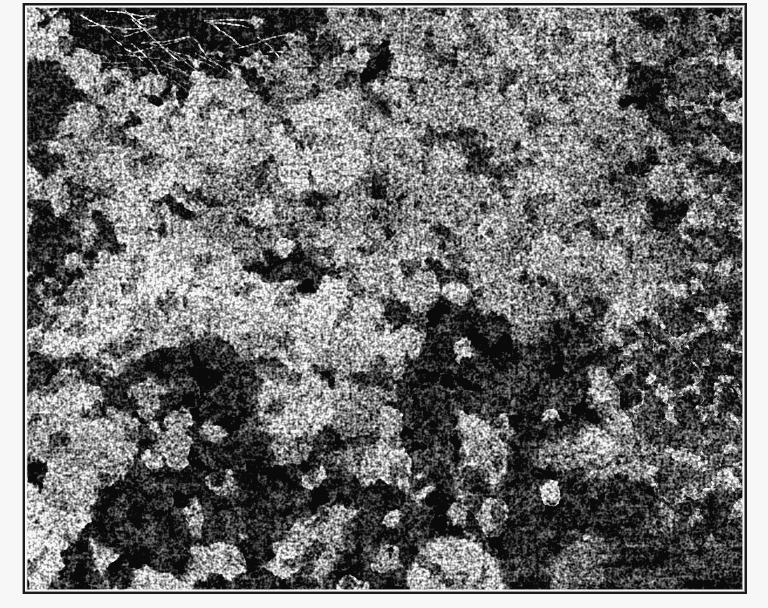
A Shadertoy shader for this texture:

```glsl
#define SOIL_TONE 0.15
#define CRUST_TONE 0.57
#define ROSETTE_LOW 0.44
#define ROSETTE_HIGH 0.74
#define FLECK_TONE 0.74
#define GRAIN_SCALE 150.0
#define GRAIN_AMOUNT 0.38
#define EDGE_WARP 0.022
#define STRANDS 34
#define PAPER 0.97

// Hash and gradient noise
vec2 hash2(vec2 p) {
    vec3 q = fract(p.xyx * vec3(0.1031, 0.1030, 0.0973));
    q += dot(q, q.yzx + 33.33);
    return fract((q.xx + q.yz) * q.zy);
}

float corner(vec2 cell, vec2 f, vec2 offset) {
    float a = 6.2832 * hash2(cell + offset).x;
    return dot(vec2(cos(a), sin(a)), f - offset);
}

float noise(vec2 p) {
    vec2 i = floor(p), f = fract(p);
    vec2 u = f * f * f * (f * (f * 6.0 - 15.0) + 10.0);
    float low = mix(corner(i, f, vec2(0, 0)), corner(i, f, vec2(1, 0)), u.x);
    float high = mix(corner(i, f, vec2(0, 1)), corner(i, f, vec2(1, 1)), u.x);
    return 1.5 * mix(low, high, u.y);
}

float fbm(vec2 p) {
    float sum = 0.0, amp = 0.5;
    for (int i = 0; i < 4; i++) {
        sum += amp * noise(p);
        p = mat2(1.6, 1.2, -1.2, 1.6) * p + 7.3;
        amp *= 0.55;
    }
    return sum;
}

// Rounded lichen patches on a jittered grid
float addRosettes(float base, vec2 p, float scale, float density) {
    p *= scale;
    vec2 cell = floor(p);
    for (int k = 0; k < 9; k++) {
        vec2 c = cell + vec2(k % 3, k / 3) - 1.0;
        vec2 shape = hash2(c + 57.0 + scale);
        vec2 center = c + 0.5 + 0.6 * (hash2(c + scale) - 0.5);
        float radius = mix(0.2, 0.58, shape.x);
        float d = length(p - center) - radius;
        float cover = smoothstep(0.04, -0.04, d) * step(shape.y, density);
        float paint = mix(ROSETTE_LOW, ROSETTE_HIGH, hash2(c + 91.0).y);
        paint += 0.07 * smoothstep(-0.2, 0.0, d);
        base = mix(base, paint, cover);
    }
    return base;
}

float segment(vec2 p, vec2 a, vec2 b) {
    vec2 ab = b - a;
    return length(p - a - ab * clamp(dot(p - a, ab) / dot(ab, ab), 0.0, 1.0));
}

// Thin pale blades over a dark hollow
float addGrass(float base, vec2 p, vec2 uv, float ragged, float px) {
    float d = length((uv - vec2(0.24, 1.0)) / vec2(0.165, 0.135)) + ragged;
    float hollow = smoothstep(1.06, 0.94, d);
    float blades = 0.06;
    for (int i = 0; i < STRANDS; i++) {
        vec2 h = hash2(vec2(i, 3)), g = hash2(vec2(i, 17));
        vec2 root = vec2(0.13, 0.865) + vec2(0.32, 0.125) * h;
        float angle = mix(-1.1, 0.3, g.x);
        vec2 tip = root + mix(0.03, 0.10, g.y) * vec2(cos(angle), sin(angle));
        float line = smoothstep(0.0007 + px, 0.0007, segment(p + 0.006 * ragged, root, tip));
        blades = max(blades, line * mix(0.25, 0.8, h.y));
    }
    return mix(base, blades, hollow);
}

void mainImage(out vec4 fragColor, in vec2 fragCoord) {
    float px = 1.0 / iResolution.y;
    vec2 p = fragCoord * px, uv = fragCoord / iResolution.xy;
    vec2 warped = p + EDGE_WARP * vec2(fbm(p * 24.0), fbm(p * 24.0 + 40.0));
    float broad = fbm(p * 3.0 + 2.0), ragged = fbm(p * 16.0);

    // Light upper left, dark foot and right side
    float right = smoothstep(0.74, 0.92, uv.x + 0.25 * broad);
    float light = smoothstep(0.2, 0.58, uv.y + 0.3 * broad) * (1.0 - 0.75 * right);
    light += 0.3 * smoothstep(0.35, 0.05, uv.x) * (1.0 - light);

    // Soil, crust and rosettes
    float tone = SOIL_TONE + 0.3 * fbm(p * 18.0);
    float crust = smoothstep(-0.04, 0.04, fbm(warped * 6.0 + 11.0) - 0.2 + 0.45 * light);
    float crustTone = CRUST_TONE + 0.5 * fbm(warped * 5.0 + 29.0)
                    + 0.13 * smoothstep(0.45, 0.05, uv.x);
    tone = mix(tone, crustTone, crust);
    tone = addRosettes(tone, warped, 7.0, 0.3 - 0.15 * right);
    tone = addRosettes(tone, warped, 18.0, 0.24);

    // Dark pits, flecked side and streaked foot
    tone -= 0.34 * smoothstep(0.14, 0.26, fbm(p * 20.0 + 5.0));
    float flecks = smoothstep(0.08, 0.17, fbm(warped * 26.0 + 61.0));
    tone = mix(tone, mix(0.17, FLECK_TONE, flecks), 0.75 * right);
    float foot = smoothstep(0.65, 0.9, uv.x) * smoothstep(0.18, 0.08, uv.y + 0.1 * broad);
    tone = mix(tone, 0.17 + 0.5 * fbm(p * vec2(8.0, 50.0)), foot);

    // Shadowed left edge, pale corner and grass
    float edge = length((uv - vec2(0.03, 0.83)) / vec2(0.06, 0.1)) + ragged;
    tone = mix(tone, 0.12, smoothstep(1.1, 0.9, edge));
    float pale = length((uv - vec2(0.04, 0.97)) / vec2(0.045, 0.07)) + 0.6 * ragged;
    tone = mix(tone, 0.74, smoothstep(1.1, 0.95, pale));
    tone = addGrass(tone, p, uv, ragged, px);

    // Print grain, softer in the darks
    float grain = noise(p * GRAIN_SCALE) + noise(p.yx * GRAIN_SCALE * 1.73 + 19.0);
    tone += GRAIN_AMOUNT * grain * mix(0.6, 1.05, smoothstep(0.05, 0.5, tone));
    tone += 0.2 * noise(p * 62.0);
    tone = clamp(tone, 0.04, 0.96);

    // Paper margin and ruled frame
    float aspect = iResolution.x * px;
    vec2 q = abs(p - vec2(0.501 * aspect, 0.509)) - vec2(0.47 * aspect, 0.484);
    float box = max(q.x, q.y);
    float margin = smoothstep(-px, px, box + 0.0055);
    tone = mix(tone, PAPER, margin);
    tone = mix(tone, 0.1, smoothstep(0.0012 + px, 0.0012, abs(box)));
    fragColor = vec4(vec3(tone), 1.0);
}
```
